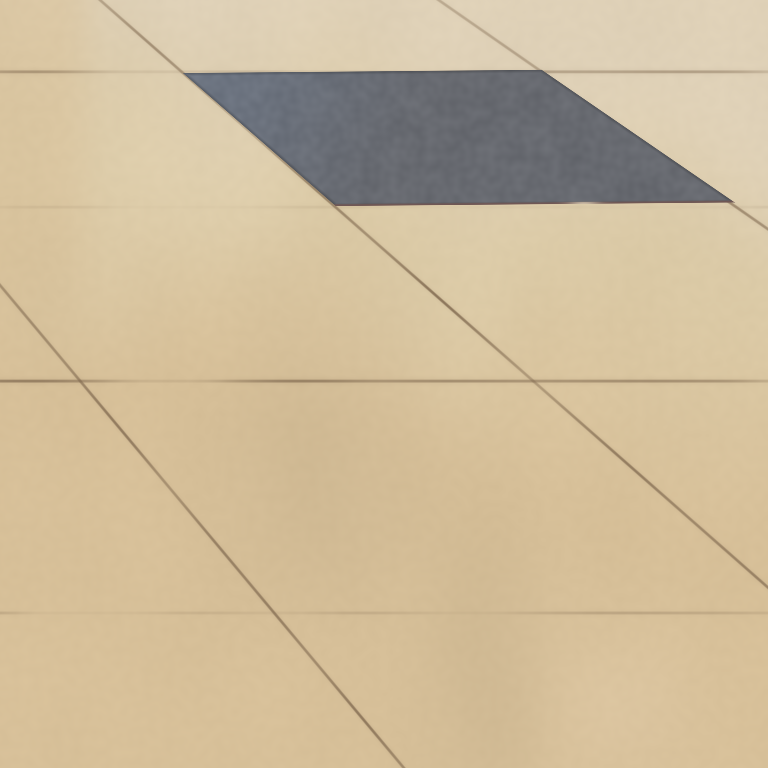
A WebGL 1 fragment shader for this texture:

```glsl
precision highp float;
// Cream floor tiles in slanted perspective with one slate accent tile.
// Canvas points map to tile coordinates by a projective formula; joints come
// from edge distances, and gradient noise adds wear, sheen and grain.
uniform vec2 u_resolution;

const vec3 PALE  = vec3(0.875, 0.820, 0.720);
const vec3 CREAM = vec3(0.862, 0.795, 0.655);
const vec3 TAN   = vec3(0.843, 0.752, 0.598);
const vec3 GROUT = vec3(0.500, 0.410, 0.310);
const vec3 SLATE = vec3(0.405, 0.415, 0.440);
const vec3 SLATE_SHEEN = vec3(0.425, 0.455, 0.505);
const vec3 RED_EDGE = vec3(0.470, 0.340, 0.320);

vec2 hashGradient(vec2 c) {
  float a = 6.2832 * fract(sin(dot(c, vec2(127.1, 311.7))) * 4375.85);
  return vec2(cos(a), sin(a));
}

// Gradient noise, about -0.7 to 0.7
float noise(vec2 p) {
  vec2 i = floor(p), f = fract(p);
  vec2 w = f * f * f * (f * (f * 6.0 - 15.0) + 10.0);
  vec2 e = vec2(0.0, 1.0);
  float a = dot(hashGradient(i), f);
  float b = dot(hashGradient(i + e.yx), f - e.yx);
  float c = dot(hashGradient(i + e.xy), f - e.xy);
  float d = dot(hashGradient(i + e.yy), f - e.yy);
  return mix(mix(a, b, w.x), mix(c, d, w.x), w.y);
}

// Perspective: y runs down from the top edge of the canvas
float columnWidth(float y) { return 0.4408 + 0.3005 * y; }

vec2 toTile(vec2 p) {
  float column = (p.x - 0.1302 - 1.137 * p.y) / columnWidth(p.y);
  return vec2(column, 9.009 - 12.716 / (p.y + 1.318));
}

float rowHeight(float row) { return 12.716 / (9.009 - row) - 1.318; }

// Canvas distance to the nearest slanted joint (x) and level joint (y)
vec2 jointDistance(vec2 p, vec2 tile) {
  float line = floor(tile.x + 0.5);
  float slope = 1.137 + 0.3005 * line;
  float slanted = abs(tile.x - line) * columnWidth(p.y) / sqrt(1.0 + slope * slope);
  return vec2(slanted, abs(p.y - rowHeight(floor(tile.y + 0.5))));
}

float stroke(float dist, float halfWidth, float blur) {
  return 1.0 - smoothstep(halfWidth - blur, halfWidth + blur, dist);
}

float glow(vec2 p, vec2 centre, vec2 size) {
  vec2 q = (p - centre) / size;
  return exp(-dot(q, q));
}

// Broad light falling off toward the lower left, with soft reflections
vec3 floorColor(vec2 p) {
  float fall = p.y - 0.22 * (p.x - 0.5) + 0.10 * noise(p * vec2(5.0, 3.0) + 4.3);
  vec3 color = mix(PALE, CREAM, smoothstep(0.0, 0.33, fall));
  color = mix(color, TAN, smoothstep(0.28, 0.60, fall));
  float leftBand = (1.0 - smoothstep(0.07, 0.15, p.x)) * (1.0 - smoothstep(0.3, 0.5, p.y));
  color = mix(color, TAN, 0.55 * leftBand);
  color *= 1.0 - 0.03 * glow(p, vec2(0.42, 0.62), vec2(0.14, 0.18));
  color *= 1.0 - 0.03 * glow(p, vec2(0.64, 0.90), vec2(0.10, 0.20));
  color += vec3(0.020, 0.022, 0.030) * glow(p, vec2(0.81, 0.92), vec2(0.09, 0.10));
  color += vec3(0.012, 0.015, 0.022) * glow(p, vec2(0.26, 0.22), vec2(0.15, 0.10));
  return color + 0.014 * noise(p * vec2(9.0, 5.0)) + 0.010 * noise(p * 75.0);
}

// Joints worn unevenly along their length and from row to row
vec3 addJoints(vec3 color, vec2 p, float blur) {
  vec2 tile = toTile(p);
  vec2 dist = jointDistance(p, tile);
  float row = floor(tile.y + 0.5);
  float slanted = 0.62 + 0.45 * noise(vec2(p.y * 9.0, floor(tile.x + 0.5) * 3.7));
  slanted *= mix(0.65, 1.0, smoothstep(0.0, 0.3, p.y));
  float rowWear = 0.25 + 0.20 * cos(3.14159 * row) + 0.05 * row;
  float patches = smoothstep(-0.35, 0.45, noise(vec2(p.x * 5.0 + 0.4, row * 5.3 + 0.5)));
  float level = rowWear * (0.25 + 1.1 * patches);
  color = mix(color, GROUT, slanted * stroke(dist.x, 0.0017, blur));
  color = mix(color, GROUT, level * stroke(dist.y, 0.0018, blur));
  float halo = 0.12 * slanted * stroke(dist.x, 0.003, 0.004);
  return mix(color, GROUT, halo + 0.15 * level * stroke(dist.y, 0.004, 0.005));
}

// Slate tile, set slightly out of level, with a darker rim and red lower edge
vec3 addAccent(vec3 color, vec2 p, float blur) {
  vec2 q = p + vec2(0.0, 0.009 * (p.x - 0.35));
  vec2 tile = toTile(q);
  vec2 cell = mod(floor(tile), 4.0);
  float accent = 1.0 - step(0.5, cell.x + cell.y);
  vec2 dist = jointDistance(q, tile);
  float edge = min(dist.x, dist.y);
  vec3 slate = mix(SLATE_SHEEN, SLATE, smoothstep(0.32, 0.65, p.x + 0.5 * p.y));
  slate += 0.030 * noise(p * 85.0) + 0.025 * noise(p * 26.0);
  slate *= 1.0 - 0.20 * stroke(edge, 0.003, 0.0025);
  float lower = step(0.5, fract(tile.y)) * stroke(dist.y, 0.003, blur);
  slate = mix(slate, RED_EDGE, 0.75 * lower);
  slate = mix(slate, PALE, 0.8 * lower * glow(p, vec2(0.76, 0.268), vec2(0.02)));
  return mix(color, slate, accent * smoothstep(0.0, blur, edge));
}

void main() {
  vec2 uv = gl_FragCoord.xy / u_resolution;
  vec2 p = vec2(uv.x, 1.0 - uv.y);
  float blur = max(0.0012, 0.8 / min(u_resolution.x, u_resolution.y));
  vec3 color = addJoints(floorColor(p), p, blur);
  gl_FragColor = vec4(addAccent(color, p, blur), 1.0);
}
```
